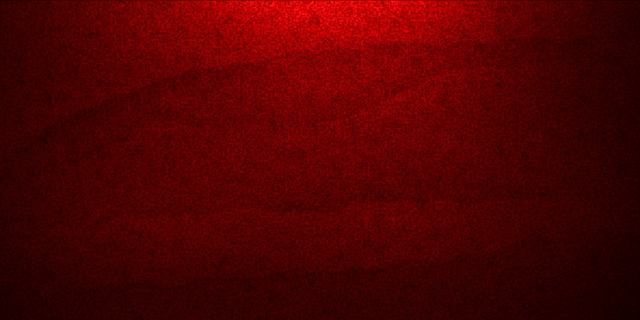
This texture is drawn by a Shadertoy shader. Its source:

```glsl
const vec2 GLOW_CENTER = vec2(0.54, 1.0);
const float GLOW_LEFT = 0.29;
const float GLOW_RIGHT = 0.24;
const float GLOW_DEPTH = 0.24;
const float GLOW_POWER = 0.60;
const float AMBIENT = 0.325;
const float GRAIN_FREQ = 148.0;
const float GRAIN_AMOUNT = 0.58;
const float MOTTLE_AMOUNT = 0.22;
const float CLOUD_AMOUNT = 0.16;
const float EDGE_WOBBLE = 0.030;
const float STAIN_STRENGTH = 0.85;

vec2 gradientAt(ivec2 cell) {
    uvec2 q = uvec2(cell) * uvec2(1597334673u, 3812015801u);
    uint h = (q.x ^ q.y) * 1597334673u;
    h ^= h >> 15;
    h *= 2246822519u;
    h ^= h >> 13;
    float angle = float(h & 65535u) * 6.28318 / 65536.0;
    return vec2(cos(angle), sin(angle));
}

// Gradient noise, roughly -0.7 to 0.7
float gradientNoise(vec2 p) {
    vec2 base = floor(p);
    vec2 f = p - base;
    ivec2 c = ivec2(base);
    vec2 u = f * f * f * (f * (f * 6.0 - 15.0) + 10.0);
    float a = dot(gradientAt(c), f);
    float b = dot(gradientAt(c + ivec2(1, 0)), f - vec2(1.0, 0.0));
    float d = dot(gradientAt(c + ivec2(0, 1)), f - vec2(0.0, 1.0));
    float e = dot(gradientAt(c + ivec2(1, 1)), f - vec2(1.0, 1.0));
    return mix(mix(a, b, u.x), mix(d, e, u.x), u.y);
}

float fbm(vec2 p) {
    float sum = 0.0;
    float amp = 0.6;
    for (int i = 0; i < 5; i++) {
        sum += amp * gradientNoise(p);
        p = mat2(0.8, 0.6, -0.6, 0.8) * p * 2.03 + 7.3;
        amp *= 0.55;
    }
    return sum;
}

float span(float x, float start, float end, float soft) {
    return smoothstep(start - soft, start + soft, x)
         * (1.0 - smoothstep(end - soft, end + soft, x));
}

// Sharp rim at zero, fading toward positive depth
float stainRim(float depth, float fade) {
    return smoothstep(-0.004, 0.008, depth) * exp(-max(depth, 0.0) / fade);
}

float baseLight(vec2 uv) {
    float dx = uv.x - GLOW_CENTER.x;
    dx /= dx < 0.0 ? GLOW_LEFT : GLOW_RIGHT;
    float glow = GLOW_POWER * exp(-dx * dx - (GLOW_CENTER.y - uv.y) / GLOW_DEPTH);
    float sides = smoothstep(-0.42, 0.34, uv.x) * (1.0 - smoothstep(0.60, 1.32, uv.x));
    float floorFade = mix(0.60, 1.0, smoothstep(-0.04, 0.38, uv.y));
    return AMBIENT * sides * floorFade + glow;
}

// Watercolour tide lines, returned as a brightness factor
float stains(vec2 uv, vec2 p) {
    float x = uv.x;
    float y = uv.y + EDGE_WOBBLE * (fbm(p * 7.0) + 0.7 * gradientNoise(p * 14.0));

    float upper = 0.89 - 0.40 * exp(-4.2 * x);
    float middle = 0.48 + 0.13 * smoothstep(0.08, 0.28, x) + 0.18 * smoothstep(0.48, 0.76, x);
    float lower = 0.30 + 0.10 * x + 0.008 * sin(x * 22.0);
    float bottom = 0.08 + 0.15 * x + 0.04 * smoothstep(0.70, 0.85, x);

    float shade = 0.0;
    float upperWeight = mix(0.28, 0.20, smoothstep(0.3, 0.6, x));
    shade -= upperWeight * stainRim(upper - y, 0.06) * span(x, 0.02, 0.93, 0.03);
    shade -= 0.12 * stainRim(y - middle, 0.04) * span(x, 0.10, 0.82, 0.05);
    shade += 0.12 * stainRim(middle - y, 0.05) * span(x, 0.48, 0.82, 0.05);
    shade -= 0.18 * stainRim(y - lower, 0.08) * span(x, 0.22, 0.82, 0.06);
    shade += 0.05 * stainRim(lower - y, 0.08) * span(x, 0.20, 0.85, 0.06);
    shade -= 0.20 * stainRim(bottom - y, 0.08) * span(x, 0.12, 0.88, 0.05);
    return 1.0 + STAIN_STRENGTH * shade;
}

void mainImage(out vec4 fragColor, in vec2 fragCoord) {
    vec2 uv = fragCoord / iResolution.xy;
    vec2 p = fragCoord / iResolution.y;

    float light = baseLight(uv) * stains(uv, p);

    // Broad horizontal washes and mid-size mottling
    light *= 1.0 + CLOUD_AMOUNT * fbm(p * vec2(2.2, 5.0) + 3.7);
    float mottle = fbm(p * 24.0 + 11.0);
    light *= 1.0 + MOTTLE_AMOUNT * mottle;
    light *= 1.0 - 0.14 * smoothstep(0.18, 0.45, -mottle);

    // Fine leathery grain
    float grain = 0.75 * gradientNoise(p * GRAIN_FREQ)
                + 0.45 * gradientNoise(p.yx * GRAIN_FREQ * 0.63 + 31.0);
    light *= 1.0 + GRAIN_AMOUNT * grain;

    // Thin dark border along the top
    light *= mix(0.65, 1.0, smoothstep(0.0, 0.005, 1.0 - uv.y));

    float hot = smoothstep(0.75, 1.15, light);
    vec3 color = vec3(light, 0.012 * light + 0.06 * hot, 0.018 * light + 0.06 * hot);
    fragColor = vec4(clamp(color, 0.0, 1.0), 1.0);
}
```
